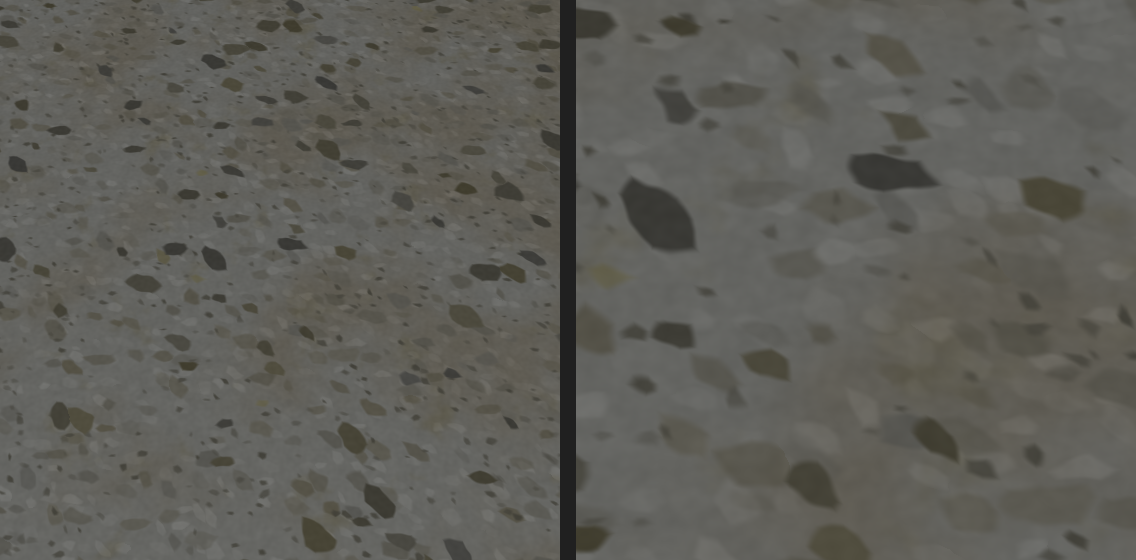
Left: the whole. Right: its middle third, enlarged.
Give the GLSL for this texture, as a WebGL 2 fragment shader.

```glsl
#version 300 es
precision highp float;
// Dim terrazzo floor receding upward: pale, olive and dark stone chips in grey cement.

uniform vec2 u_resolution;
out vec4 fragColor;

const float TAU = 6.28319;
const float HORIZON = 2.4;
const float GRAIN_ANGLE = -0.5;

// Three random values in 0..1 for an integer cell
vec3 hash3(vec2 cell, float seed) {
    uvec3 v = uvec3(ivec3(cell, seed)) * 1664525u + 1013904223u;
    v.x += v.y * v.z; v.y += v.z * v.x; v.z += v.x * v.y;
    v ^= v >> 16u;
    v.x += v.y * v.z; v.y += v.z * v.x; v.z += v.x * v.y;
    return vec3(v >> 8u) / 16777216.0;
}

vec2 direction(float angle) { return vec2(cos(angle), sin(angle)); }

float cornerSlope(vec2 cell, vec2 offset, float seed) {
    return dot(direction(TAU * hash3(cell, seed).x), offset);
}

float gradientNoise(vec2 p, float seed) {
    vec2 i = floor(p), f = p - i;
    vec2 u = f * f * f * (f * (f * 6.0 - 15.0) + 10.0);
    vec2 e = vec2(1.0, 0.0);
    float low = mix(cornerSlope(i, f, seed), cornerSlope(i + e.xy, f - e.xy, seed), u.x);
    float high = mix(cornerSlope(i + e.yx, f - e.yx, seed), cornerSlope(i + 1.0, f - 1.0, seed), u.x);
    return mix(low, high, u.y);
}

float fbm(vec2 p, float seed) {
    float sum = 0.0, amplitude = 0.6;
    for (int i = 0; i < 4; i++) {
        sum += amplitude * gradientNoise(p, seed + float(i));
        p *= 2.1;
        amplitude *= 0.55;
    }
    return sum;
}

// Distance to an irregular, elongated polygon
float chipDistance(vec2 q, vec2 cell, float radius, float seed) {
    vec3 shape = hash3(cell, seed);
    vec2 axis = direction(GRAIN_ANGLE + (shape.x - 0.5) * 1.3);
    q = vec2(dot(q, axis), dot(q, vec2(-axis.y, axis.x)));
    q *= vec2(0.75, 1.05 + 0.5 * shape.y);
    float d = -1.0;
    for (int i = 0; i < 6; i++) {
        vec3 side = hash3(cell, seed + 1.0 + float(i));
        float angle = (float(i) + 0.8 * side.x) * TAU / 6.0;
        d = max(d, dot(q, direction(angle)) - radius * (0.7 + 0.55 * side.y));
    }
    return mix(d, length(q) - radius * 1.05, 0.3);
}

// One layer of chips: coverage, tone, tint
vec3 scatterChips(vec2 p, float size, float density, vec2 radii, float blur, float seed) {
    vec2 g = p / size, home = floor(g);
    vec3 best = vec3(0.0);
    for (int y = -1; y <= 1; y++)
    for (int x = -1; x <= 1; x++) {
        vec2 cell = home + vec2(x, y);
        vec3 place = hash3(cell, seed), look = hash3(cell, seed + 1.0);
        if (place.z > density) continue;
        vec2 center = cell + 0.15 + 0.7 * place.xy;
        float d = chipDistance(g - center, cell, mix(radii.x, radii.y, look.x), seed + 2.0);
        float cover = 1.0 - smoothstep(-blur, blur, d * size);
        if (cover > best.x) best = vec3(cover, look.yz);
    }
    return best;
}

void main() {
    vec2 uv = gl_FragCoord.xy / u_resolution;

    // Floor plane in perspective
    float depth = HORIZON / (HORIZON - uv.y);
    vec2 ground = vec2((uv.x - 0.5) * depth, HORIZON * (depth - 1.0));
    float blur = 0.0028 * depth;
    vec2 warp = vec2(gradientNoise(ground * 40.0, 11.0), gradientNoise(ground * 40.0, 12.0));
    vec2 p = ground + 0.005 * warp;

    // Cement with warm stains, stronger toward the far right
    float stain = fbm(ground * 3.2 + 4.0, 21.0) + 0.3 * (uv.x + uv.y - 1.0);
    stain = smoothstep(-0.2, 0.5, stain);
    vec3 color = mix(vec3(0.393, 0.395, 0.382), vec3(0.372, 0.358, 0.322), stain);
    float ochre = smoothstep(0.12, 0.5, fbm(ground * 8.0, 31.0));
    color = mix(color, vec3(0.355, 0.34, 0.275), 0.6 * ochre);
    color += 0.028 * fbm(ground * 30.0, 41.0);

    // Pale chips
    vec3 pale = scatterChips(p, 0.034, 0.65, vec2(0.2, 0.42), blur, 100.0);
    color += pale.x * mix(-0.006, 0.045, pale.y) * vec3(1.0, 1.0, 1.03);

    // Muted grey and olive chips, with rare yellow ones
    vec3 muted = scatterChips(p, 0.056, 0.5, vec2(0.16, 0.38), blur * 1.2, 200.0);
    vec3 mutedColor = mix(vec3(0.325, 0.325, 0.31), vec3(0.32, 0.305, 0.25), muted.z);
    mutedColor = mix(mutedColor, vec3(0.4, 0.37, 0.18), smoothstep(0.985, 0.995, muted.z));
    color = mix(color, mutedColor, muted.x * mix(0.3, 0.9, muted.y));

    // Small dark flecks
    vec3 fleck = scatterChips(p, 0.024, 0.17, vec2(0.12, 0.3), blur, 300.0);
    color = mix(color, vec3(0.25, 0.245, 0.215), fleck.x * mix(0.3, 0.9, fleck.y));

    // Large dark chips
    vec3 dark = scatterChips(p, 0.085, 0.31, vec2(0.13, 0.34), blur, 400.0);
    vec3 darkColor = mix(vec3(0.215, 0.215, 0.205), vec3(0.25, 0.237, 0.175), dark.z);
    color = mix(color, darkColor + 0.07 * dark.y * dark.y, dark.x * 0.95);

    // Fine grain and softer light in the distance
    color += 0.016 * gradientNoise(ground * 90.0, 51.0);
    color *= 1.015 - 0.035 * uv.y;
    fragColor = vec4(color, 1.0);
}
```
